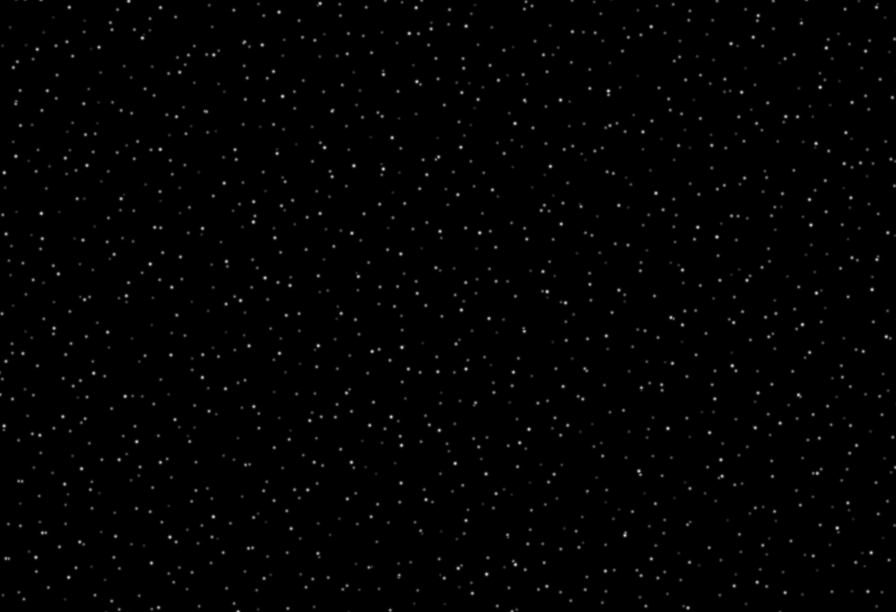
Give the GLSL for this texture, as a WebGL 1 fragment shader.

```glsl
precision highp float;
// Evenly scattered small grey dots of varied brightness on black.

uniform vec2 u_resolution;

vec3 hash3(vec2 cell) {
  vec3 q = fract(cell.xyx * vec3(0.1031, 0.1030, 0.0973));
  q += dot(q, q.yxz + 33.33);
  return fract((q.xxy + q.yzz) * q.zyx);
}

mat2 rotation(float angle) {
  return mat2(cos(angle), sin(angle), -sin(angle), cos(angle));
}

// One soft dot per jittered cell; the brighter dots are also larger.
float dotLayer(vec2 p, float density, float seed, float dimmest, float brightest) {
  vec2 grid = p * density;
  vec2 home = floor(grid);
  float light = 0.0;
  for (int y = -1; y <= 1; y++) {
    for (int x = -1; x <= 1; x++) {
      vec2 cell = home + vec2(float(x), float(y));
      vec3 rnd = hash3(cell + seed);
      vec2 center = cell + 0.5 + 0.8 * (rnd.xy - 0.5);
      float peak = mix(dimmest, brightest, rnd.z);
      float radius = mix(0.0022, 0.0029, peak);
      float d = length(grid - center) / density / radius;
      light = max(light, peak * exp(-d * d));
    }
  }
  return light;
}

void main() {
  vec2 p = gl_FragCoord.xy / u_resolution.y;

  // Sparse bright dots over a denser, dimmer set, turned to hide the grids
  float bright = dotLayer(rotation(0.35) * p, 16.0, 117.0, 0.5, 0.85);
  float faint = dotLayer(rotation(-0.6) * p, 26.0, 251.0, 0.15, 0.58);

  gl_FragColor = vec4(vec3(max(bright, faint)), 1.0);
}
```
